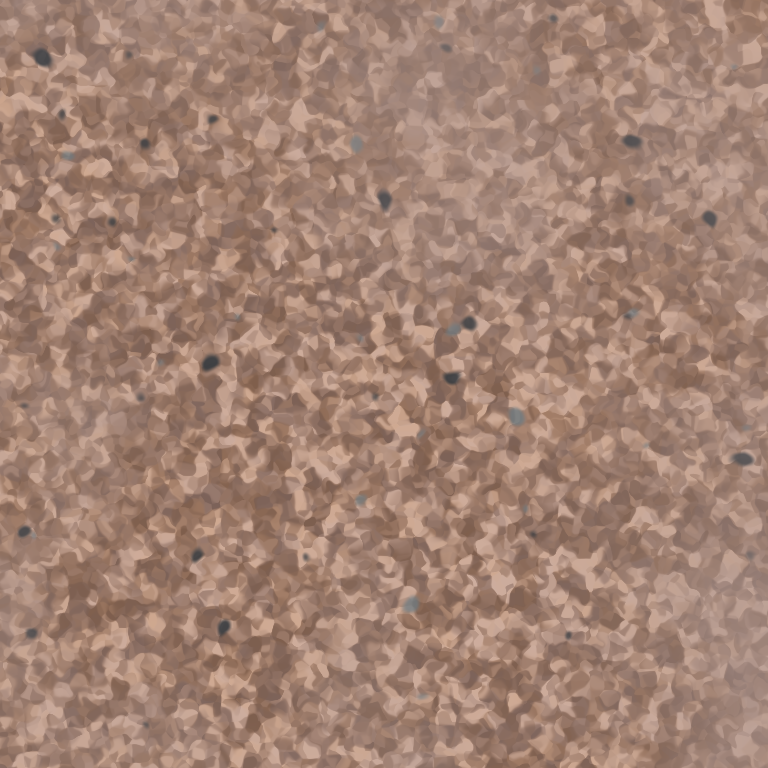
Write a WebGL 2 fragment shader that draws this texture.

```glsl
#version 300 es
precision highp float;

uniform vec2 u_resolution;
out vec4 fragColor;

// Grain sizes are counts of cells across the canvas
const float COARSE_GRAINS = 56.0;
const float FINE_GRAINS = 98.0;
const float COARSE_SHARE = 0.6;
const float GRAIN_SHARPNESS = 13.0;
const float GRAIN_CONTRAST = 1.4;
const float WARP_SCALE = 75.0;
const float WARP_AMOUNT = 0.011;

const vec3 DARK_GRAIN = vec3(0.49, 0.375, 0.32);
const vec3 MID_GRAIN = vec3(0.618, 0.483, 0.412);
const vec3 LIGHT_GRAIN = vec3(0.81, 0.67, 0.59);
const vec3 ROSE_TINT = vec3(-0.005, 0.010, 0.032);
const vec3 HAZE = vec3(0.675, 0.59, 0.57);

const vec3 BLACK_FLECK = vec3(0.20, 0.22, 0.24);
const vec3 BLUE_FLECK = vec3(0.42, 0.48, 0.51);
const float BLACK_CELLS = 9.0;
const float BLUE_CELLS = 8.0;
const float BLACK_CHANCE = 0.48;
const float BLUE_CHANCE = 0.38;
const float FLECK_SOFTNESS = 0.0035;

// Integer hash: three values in 0..1 for a cell and a seed
vec3 hash3(vec2 cell, int seed) {
    uvec3 v = uvec3(ivec3(ivec2(cell), seed));
    v = v * 1664525u + 1013904223u;
    v.x += v.y * v.z;
    v.y += v.z * v.x;
    v.z += v.x * v.y;
    v ^= v >> 16u;
    v.x += v.y * v.z;
    v.y += v.z * v.x;
    v.z += v.x * v.y;
    return vec3(v >> 8u) / 16777216.0;
}

// Smooth value noise, three channels
vec3 noise3(vec2 p, int seed) {
    vec2 cell = floor(p);
    vec2 f = fract(p);
    f = f * f * (3.0 - 2.0 * f);
    vec3 low = mix(hash3(cell, seed), hash3(cell + vec2(1, 0), seed), f.x);
    vec3 high = mix(hash3(cell + vec2(0, 1), seed), hash3(cell + vec2(1, 1), seed), f.x);
    return mix(low, high, f.y);
}

// Soft Voronoi grains: x is tone, y is tint
vec2 grains(vec2 p, int seed) {
    vec2 cell = floor(p);
    vec2 sum = vec2(0.0);
    float total = 0.0;
    for (int y = -1; y <= 1; y++) {
        for (int x = -1; x <= 1; x++) {
            vec2 id = cell + vec2(x, y);
            vec2 offset = id + hash3(id, seed).xy - p;
            float weight = exp(-GRAIN_SHARPNESS * dot(offset, offset));
            sum += weight * hash3(id, seed + 1).xy;
            total += weight;
        }
    }
    return sum / max(total, 1e-6);
}

// Coverage of scattered oval flecks, at most one per cell
float flecks(vec2 p, float cells, float chance, int seed) {
    vec2 id = floor(p * cells);
    vec3 place = hash3(id, seed);
    vec3 shape = hash3(id, seed + 1);
    vec2 d = p - (id + 0.2 + 0.6 * place.xy) / cells;
    float angle = 6.2832 * shape.x;
    vec2 axis = vec2(cos(angle), sin(angle));
    d = vec2(dot(d, axis), dot(d, vec2(-axis.y, axis.x)));
    d.x *= mix(0.65, 1.0, shape.y);
    float radius = mix(0.0035, 0.0095, shape.z * shape.z);
    float cover = 1.0 - smoothstep(-FLECK_SOFTNESS, FLECK_SOFTNESS, length(d) - radius);
    return cover * step(place.z, chance) * mix(0.65, 1.0, shape.z);
}

float glow(vec2 p, vec2 center, float radius) {
    vec2 d = (p - center) / radius;
    return exp(-dot(d, d));
}

void main() {
    vec2 p = gl_FragCoord.xy / min(u_resolution.x, u_resolution.y);
    vec2 warp = noise3(p * WARP_SCALE, 11).xy - 0.5;
    vec2 q = p + WARP_AMOUNT * warp;
    vec3 cloud = noise3(p * 4.0, 21) * 0.65 + noise3(p * 9.0, 22) * 0.35;

    // Mineral grains
    vec2 grain = mix(grains(q * FINE_GRAINS, 31), grains(q * COARSE_GRAINS, 41), COARSE_SHARE);
    float contrast = GRAIN_CONTRAST * mix(0.75, 1.25, cloud.x);
    float tone = 0.5 + (grain.x - 0.5) * contrast + 0.14 * (cloud.y - 0.5);
    vec3 color = mix(DARK_GRAIN, MID_GRAIN, smoothstep(-0.1, 0.6, tone));
    color = mix(color, LIGHT_GRAIN, smoothstep(0.42, 1.05, tone));
    color += ROSE_TINT * (grain.y - 0.45) * 2.0;

    // Dark and blue flecks
    vec2 fleckPos = p + 0.5 * WARP_AMOUNT * warp;
    color = mix(color, BLUE_FLECK, 0.75 * flecks(fleckPos, BLUE_CELLS, BLUE_CHANCE, 51));
    color = mix(color, BLACK_FLECK, 0.92 * flecks(fleckPos, BLACK_CELLS, BLACK_CHANCE, 61));

    // Pale sheen over the polished surface
    float sheen = 0.38 * glow(p, vec2(1.0, 0.2), 0.22) + 0.28 * glow(p, vec2(0.2, 1.02), 0.16);
    sheen += 0.14 * glow(p, vec2(0.6, 0.85), 0.25) + 0.3 * smoothstep(0.4, 0.85, cloud.z);
    color = mix(color, HAZE, min(sheen, 0.5));

    fragColor = vec4(color, 1.0);
}
```
